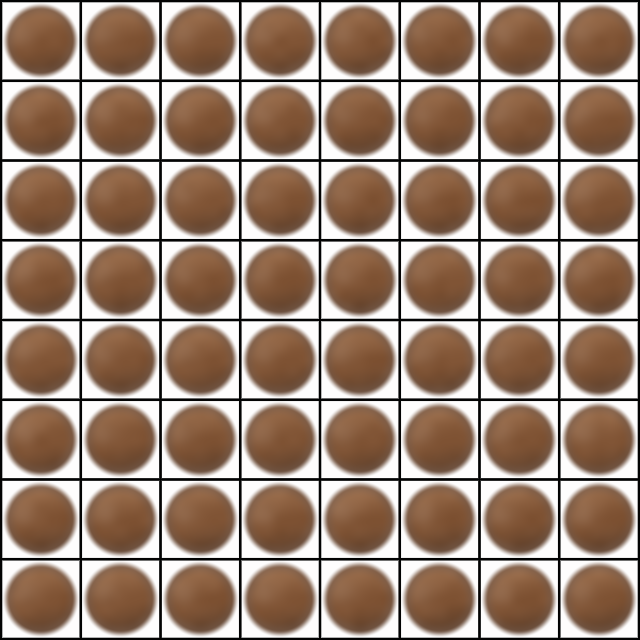
Reproduce this pattern procedurally as a WebGL 1 fragment shader.

```glsl
precision highp float;

// An eight by eight grid of soft brown balls on white, ruled by thin black lines.
// Each cell blends a vertically shaded disc into white with a feathered rim,
// and smooth noise plus a small per-cell shift keep the repeats from being identical.

uniform vec2 u_resolution;

const float PITCH = 0.1246;             // cell size in canvas units
const vec2 GRID_ORIGIN = vec2(0.0016);  // centre of the first crossing
const float LINE_HALF_WIDTH = 0.0165;   // in cell units
const float RIM_INNER = 0.390;
const float RIM_OUTER = 0.487;

const vec3 PAPER = vec3(0.995, 0.992, 0.992);
const vec3 INK = vec3(0.01);
const vec3 BROWN_TOP = vec3(0.60, 0.425, 0.295);
const vec3 BROWN_MIDDLE = vec3(0.495, 0.322, 0.200);
const vec3 BROWN_BOTTOM = vec3(0.390, 0.265, 0.180);
const vec3 RIM_GREY = vec3(0.46, 0.36, 0.30);
const vec3 SHEEN = vec3(0.63, 0.49, 0.39);

float hash(vec2 p) {
    vec3 q = fract(vec3(p.xyx) * 0.1031);
    q += dot(q, q.yzx + 33.33);
    return fract((q.x + q.y) * q.z);
}

float valueNoise(vec2 p) {
    vec2 i = floor(p);
    vec2 f = fract(p);
    f = f * f * (3.0 - 2.0 * f);
    float low = mix(hash(i), hash(i + vec2(1.0, 0.0)), f.x);
    float high = mix(hash(i + vec2(0.0, 1.0)), hash(i + vec2(1.0, 1.0)), f.x);
    return mix(low, high, f.y);
}

// Soft round spot, 1 at the centre and fading with distance.
float glow(vec2 p, vec2 centre, float size) {
    vec2 d = (p - centre) / size;
    return exp(-dot(d, d));
}

// Body colour of a ball; p is measured from its centre.
vec3 ballColour(vec2 p, vec2 shift, float mottling) {
    float height = p.y - 0.22 * p.x + shift.y;
    vec3 colour = mix(BROWN_BOTTOM, BROWN_MIDDLE, smoothstep(-0.46, -0.04, height));
    colour = mix(colour, BROWN_TOP, smoothstep(-0.06, 0.42, height));
    colour = mix(colour, SHEEN, 0.38 * glow(p, vec2(-0.23, 0.08) + shift, 0.17));
    colour = mix(colour, RIM_GREY, 0.65 * smoothstep(0.28, 0.45, length(p)));
    return colour + 0.025 * (mottling - 0.5);
}

// Coverage of the ruled lines on the cell borders.
float gridLines(vec2 cellUv, float pixel) {
    vec2 border = min(cellUv, 1.0 - cellUv);
    float d = min(border.x, border.y) - LINE_HALF_WIDTH;
    return 1.0 - smoothstep(-0.6 * pixel, 0.6 * pixel, d);
}

void main() {
    float side = min(u_resolution.x, u_resolution.y);
    vec2 grid = (gl_FragCoord.xy / u_resolution - GRID_ORIGIN) / PITCH;
    vec2 cell = floor(grid);
    vec2 cellUv = fract(grid);
    vec2 p = cellUv - 0.5;
    float pixel = 1.0 / (side * PITCH);

    // Slight differences in shading from ball to ball
    vec2 shift = 0.04 * (vec2(hash(cell + 7.0), hash(cell + 23.0)) - 0.5);
    float mottling = valueNoise(grid * 6.0 + 40.0);

    // Ball feathered into the paper, then the lines on top
    float cover = 1.0 - smoothstep(RIM_INNER, RIM_OUTER, length(p));
    vec3 colour = mix(PAPER, ballColour(p, shift, mottling), cover);
    colour = mix(colour, INK, gridLines(cellUv, pixel));
    gl_FragColor = vec4(colour, 1.0);
}
```
